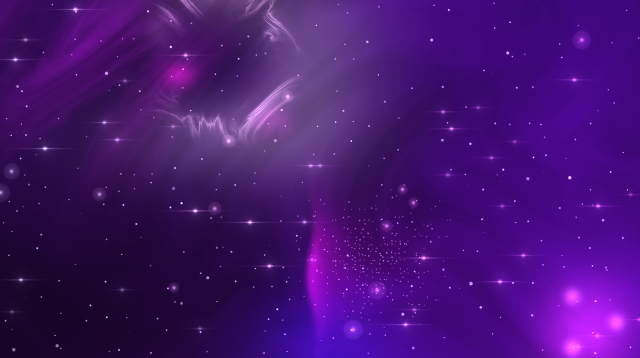
This background is drawn by a Shadertoy shader. Its source:

```glsl
vec3 hash3(vec2 p) {
    vec3 q = fract(p.xyx * vec3(0.1031, 0.1030, 0.0973));
    q += dot(q, q.yxz + 33.33);
    return fract((q.xxy + q.yzz) * q.zyx);
}

// Soft elliptical falloff
float glow(vec2 p, vec2 centre, vec2 size) {
    vec2 d = (p - centre) / size;
    return exp(-dot(d, d));
}

// Warped, rotated sine octaves, centred on 0.5
float waveFog(vec2 p) {
    float sum = 0.0, amp = 0.5;
    for (int i = 0; i < 6; i++) {
        p += 0.7 * sin(p.yx * 1.3 + float(i) * vec2(1.7, 2.9));
        sum += amp * sin(p.x) * sin(p.y + 1.0);
        p = mat2(1.5, 1.1, -1.1, 1.5) * p + 3.1;
        amp *= 0.57;
    }
    return clamp(0.5 + 0.6 * sum, 0.0, 1.0);
}

// Dim violet sky, darkest at the lower left
vec3 skyColor(vec2 p, float fog) {
    vec3 ink = vec3(0.075, 0.012, 0.13);
    vec3 plum = vec3(0.19, 0.035, 0.33);
    vec3 violet = vec3(0.275, 0.03, 0.52);
    vec3 sky = mix(plum, violet, smoothstep(0.5, 1.25, p.x + 0.5 * (fog - 0.5)));
    sky = mix(sky, ink, 0.9 * glow(p, vec2(0.1, 0.1), vec2(0.72, 0.48)));
    sky = mix(sky, ink * vec3(1.7, 1.2, 2.2), 0.55 * glow(p, vec2(1.75, 1.0), vec2(0.5, 0.3)));
    return sky * mix(0.72, 1.28, fog);
}

// Diagonal magenta wisps
vec3 wisps(vec2 p) {
    vec2 slanted = vec2(p.x + p.y, p.y - p.x) * 0.707;
    float strand = waveFog(slanted * vec2(2.5, 9.0) + 1.3);
    float area = glow(p, vec2(0.3, 0.83), vec2(0.36, 0.29));
    float knot = glow(p, vec2(0.5, 0.79), vec2(0.045, 0.035));
    return area * smoothstep(0.2, 0.9, strand) * vec3(0.33, 0.04, 0.36)
         + knot * strand * vec3(0.7, 0.05, 0.5);
}

// Grey cloud wrapped around a dark hollow, with bright threads on its rim
vec3 addCloud(vec3 col, vec2 p, float fog) {
    vec2 hollow = vec2(0.62, 0.82);
    float body = glow(p, vec2(0.85, 0.83), vec2(0.23, 0.29))
               + 0.75 * glow(p, vec2(0.63, 0.62), vec2(0.33, 0.13))
               + 0.6 * glow(p, vec2(0.58, 1.02), vec2(0.2, 0.11));
    body *= 1.0 - 0.7 * glow(p, hollow, vec2(0.13, 0.11));
    col = mix(col, vec3(0.42, 0.30, 0.53) * mix(0.65, 1.3, fog), min(0.85 * body, 0.9));

    float detail = waveFog(p * 11.0 + 4.0);
    float rim = (length(p - hollow) - 0.175 + 0.07 * (fog - 0.5)) / 0.04;
    float openSide = 1.0 - glow(p, vec2(0.42, 0.79), vec2(0.13, 0.14));
    float band = exp(-rim * rim) * openSide;
    float thread = exp(-20.0 * abs(detail - 0.5));
    col += band * (0.5 * thread + 0.25 * detail * detail) * vec3(0.85, 0.68, 0.8);
    return col + glow(p, vec2(0.765, 0.66), vec2(0.05, 0.04)) * detail * vec3(0.5, 0.1, 0.4);
}

// Curtain with a crisp left edge that fades to the right
vec3 curtain(vec2 p, float fog) {
    float side = p.x - 0.872 - 0.01 * sin(p.y * 21.0) - 0.02 * (fog - 0.5);
    float edge = smoothstep(-0.022, 0.014, side);
    float right = max(side, 0.0);
    float wide = exp(-right / 0.17) * glow(p, vec2(p.x, 0.26), vec2(1.0, 0.16));
    float core = exp(-right / 0.035) * glow(p, vec2(p.x, 0.24), vec2(1.0, 0.13));
    vec3 blue = vec3(0.04, 0.02, 0.3) * glow(p, vec2(0.92, 0.03), vec2(0.2, 0.16));
    return edge * mix(0.6, 1.3, fog) * (wide * vec3(0.32, 0.0, 0.3) + core * vec3(0.3, 0.02, 0.22)) + blue;
}

// Pink nursery: one broad haze and three hot cores
vec3 nursery(vec2 p, float fog) {
    vec2 hub = vec2(1.64, 0.10);
    vec3 light = vec3(0.12, 0.01, 0.22) * glow(p, hub, vec2(0.24, 0.25));
    light += vec3(0.42, 0.10, 0.32) * glow(p, hub - vec2(0.0, 0.03), vec2(0.12, 0.13)) * mix(0.7, 1.3, fog);
    for (int i = 0; i < 3; i++) {
        float angle = 2.094 * float(i + 1);
        vec2 core = hub + 0.083 * vec2(cos(angle), sin(angle));
        light += vec3(0.45, 0.25, 0.35) * glow(p, core, vec2(0.022));
    }
    return light;
}

// One jittered round star per chosen cell
float dots(vec2 p, float cells, float share, float radius, float px) {
    vec2 grid = p * cells;
    vec3 h = hash3(floor(grid) + cells);
    float d = length(fract(grid) - 0.5 - 0.6 * (h.xy - 0.5)) / cells;
    float r = radius * mix(0.5, 1.0, fract(h.z * 57.0));
    float disc = 1.0 - smoothstep(r - 0.7 * px, r + 0.7 * px, d);
    return step(h.z, share) * disc * mix(0.35, 1.0, fract(h.z * 91.0));
}

// Star with a thin horizontal streak
float flare(vec2 d, float power, float px) {
    float streak = exp(-abs(d.x) / (0.012 + 0.018 * power)) * glow(d, vec2(0.0), vec2(1.0, max(0.002, 0.6 * px)));
    return power * (0.5 * streak + 0.8 * glow(d, vec2(0.0), vec2(0.005)) + 0.2 * exp(-length(d) / 0.013));
}

// Star inside a faint round halo
float orb(vec2 d, float radius) {
    float r = length(d);
    return 0.09 * (1.0 - smoothstep(0.85 * radius, 1.1 * radius, r))
         + 0.35 * exp(-r / (0.3 * radius)) + 0.5 * glow(d, vec2(0.0), vec2(0.005));
}

void mainImage(out vec4 fragColor, in vec2 fragCoord) {
    float px = 1.0 / iResolution.y;
    vec2 p = fragCoord * px;
    vec2 extent = vec2(iResolution.x * px, 1.0);
    float fog = waveFog(p * 3.2);

    vec3 col = skyColor(p, fog) + wisps(p);
    col = addCloud(col, p, fog);
    col += curtain(p, fog) + nursery(p, fog);

    // Star fields and the dense dust beside the curtain
    float dust = glow(p, vec2(1.04, 0.28), vec2(0.14, 0.12));
    col += dots(p, 22.0, 0.27, 0.0026, px) * vec3(0.75, 0.65, 0.85);
    col += dots(p, 11.0, 0.2, 0.0048, px) * vec3(0.8, 0.75, 0.85);
    col += dots(p, 90.0, 0.65 * dust, 0.0021, px) * vec3(0.6, 0.4, 0.6);

    for (int i = 0; i < 38; i++) {
        vec3 h = hash3(vec2(float(i) * 3.7 + 1.0, 17.0));
        vec3 tint = mix(vec3(0.8, 0.75, 0.9), vec3(0.95, 0.5, 0.85), h.x);
        col += tint * flare(p - h.xy * extent, mix(0.3, 1.0, h.z * h.z), px);
    }
    for (int i = 0; i < 13; i++) {
        vec3 h = hash3(vec2(float(i) * 5.3 + 2.0, 41.0));
        vec3 tint = mix(vec3(0.7, 0.65, 0.75), vec3(0.9, 0.4, 0.75), h.x);
        col += tint * orb(p - h.xy * extent, mix(0.014, 0.028, h.z));
    }
    fragColor = vec4(clamp(col, 0.0, 1.0), 1.0);
}
```
